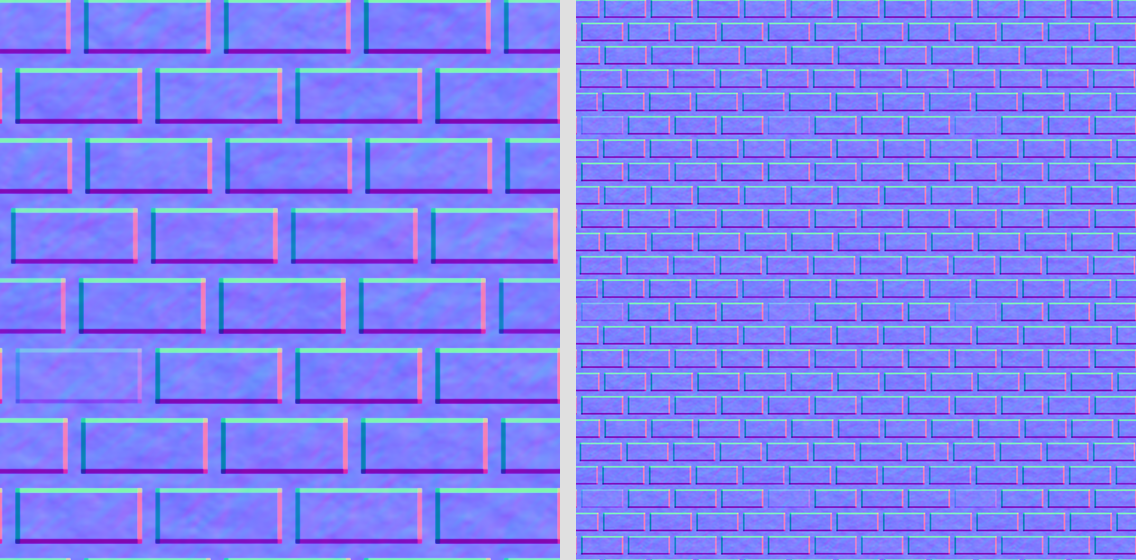
Left, the tile; right, the same tile 3 across and 3 down.
Write a WebGL 2 fragment shader that draws this texture map.

```glsl
#version 300 es
precision highp float;
// Tileable tangent-space normal map of a running-bond brick wall with bevelled edges.

uniform vec2 u_resolution;
out vec4 fragColor;

const vec2 BRICKS = vec2(4.0, 8.0);           // repeats across and down
const vec2 HALF_SIZE = vec2(0.1125, 0.0490);  // half a brick, in canvas units
const float COURSE_LIFT = 0.0163;             // height of the lowest course joint
const float BEVEL_WIDTH = 0.0072;
const float BEVEL_SOFTNESS = 0.0017;
const float SLOPE_MIN = 1.5;                  // bevel steepness range
const float SLOPE_MAX = 2.6;
const vec2 WORN_BRICK = vec2(0.0, 2.0);       // column and course of the worn brick
const float WORN_SLOPE = 0.5;
const float BRICK_TILT = 0.07;
const float ROUGHNESS = 0.0030;               // height of the surface grain
const float GRAIN_STEP = 0.002;               // spacing of the height samples

// Sideways shift of each course in brick lengths, from the bottom up
const float COURSE_SHIFT[8] = float[8](0.0625, 0.531, 0.0625, 0.516, 0.031, 0.5625, 0.0625, 0.552);

float hash(vec2 p) {
    return fract(sin(dot(p, vec2(127.1, 311.7))) * 43758.5453);
}

// Value noise on a lattice that wraps after "period" cells
float wrappedNoise(vec2 p, vec2 period, float seed) {
    vec2 cell = floor(p);
    vec2 f = p - cell;
    f = f * f * f * (f * (f * 6.0 - 15.0) + 10.0);
    vec2 a = mod(cell, period);
    vec2 b = mod(cell + 1.0, period);
    float low = mix(hash(a + seed), hash(vec2(b.x, a.y) + seed), f.x);
    float high = mix(hash(vec2(a.x, b.y) + seed), hash(b + seed), f.x);
    return mix(low, high, f.y);
}

// Grain height: diagonal streaks mixed with upright blotches
float grainHeight(vec2 uv) {
    vec2 diagonal = vec2(uv.x + uv.y, 2.0 * (uv.y - uv.x));
    float h = wrappedNoise(diagonal * 13.0, vec2(13.0, 26.0), 3.0);
    h += 0.75 * wrappedNoise(uv * vec2(19.0, 31.0), vec2(19.0, 31.0), 17.0);
    h += 0.40 * wrappedNoise(diagonal * 29.0, vec2(29.0, 58.0), 41.0);
    h += 0.20 * wrappedNoise(uv * vec2(61.0, 83.0), vec2(61.0, 83.0), 73.0);
    return h * ROUGHNESS;
}

vec2 grainSlope(vec2 uv) {
    vec2 e = vec2(GRAIN_STEP, 0.0);
    return vec2(grainHeight(uv + e.xy) - grainHeight(uv - e.xy),
                grainHeight(uv + e.yx) - grainHeight(uv - e.yx)) / (2.0 * GRAIN_STEP);
}

void main() {
    vec2 uv = gl_FragCoord.xy / u_resolution;
    float soft = BEVEL_SOFTNESS + 0.25 / min(u_resolution.x, u_resolution.y);

    // Find the course, then the brick within it
    vec2 grid = vec2(uv.x, uv.y - COURSE_LIFT) * BRICKS;
    float course = mod(floor(grid.y), BRICKS.y);
    grid.x -= COURSE_SHIFT[int(course)];
    vec2 brick = vec2(mod(floor(grid.x), BRICKS.x), course);
    vec2 local = (fract(grid) - 0.5) / BRICKS;

    // Depth inside each pair of sides gives the brick mask and its bevels
    vec2 depth = HALF_SIZE - abs(local);
    vec2 inside = smoothstep(-soft, soft, depth);
    vec2 bevel = inside - smoothstep(-soft, soft, depth - BEVEL_WIDTH);
    vec2 outward = sign(local) * bevel * inside.yx;

    // Each brick has its own steepness and a faint tilt
    float slope = mix(SLOPE_MIN, SLOPE_MAX, hash(brick + 5.0));
    if (brick == WORN_BRICK) slope = WORN_SLOPE;
    vec2 tilt = BRICK_TILT * (vec2(hash(brick + 11.0), hash(brick + 29.0)) - 0.5);

    // Combine the slopes and encode the unit normal as colour
    vec2 lean = outward * slope + tilt * inside.x * inside.y - grainSlope(uv);
    vec3 normal = normalize(vec3(lean, 1.0));
    fragColor = vec4(normal * 0.5 + 0.5, 1.0);
}
```
